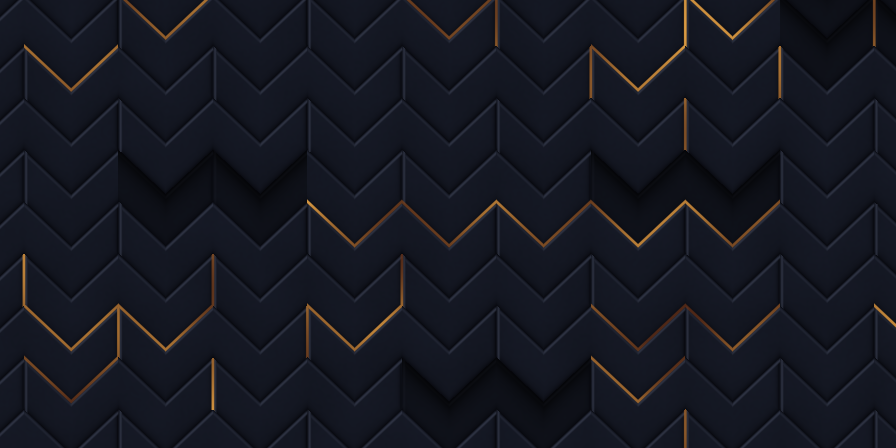
Write a Shadertoy shader that draws this pattern.

```glsl
// Dark bevelled chevron tiles in a brick layout with scattered gilded seams.

const vec2 PITCH = vec2(0.2109, 0.1159);   // peak spacing, row spacing
const vec2 FIRST_PEAK = vec2(0.0534, 0.898);
const float DEPTH = 0.099;                 // peak to valley
const float SEAM = 0.0030;                 // half width of a gilded seam

const vec3 FACE = vec3(0.083, 0.097, 0.143);
const vec3 BEVEL = vec3(0.20, 0.22, 0.285);
const vec3 GROOVE = vec3(0.025, 0.029, 0.05);
const vec3 COPPER = vec3(0.40, 0.19, 0.09);
const vec3 GOLD = vec3(0.92, 0.66, 0.28);

vec2 gradientAt(vec2 cell) {
    vec3 q = fract(vec3(cell.xyx) * vec3(0.1031, 0.1030, 0.0973));
    q += dot(q, q.yzx + 33.33);
    float angle = 6.2832 * fract((q.x + q.y) * q.z);
    return vec2(cos(angle), sin(angle));
}

float gradientNoise(vec2 p) {
    vec2 i = floor(p), f = fract(p);
    vec2 u = f * f * f * (f * (f * 6.0 - 15.0) + 10.0);
    vec2 e = vec2(1.0, 0.0);
    float low = mix(dot(gradientAt(i), f), dot(gradientAt(i + e), f - e), u.x);
    float high = mix(dot(gradientAt(i + e.yx), f - e.yx),
                     dot(gradientAt(i + 1.0), f - 1.0), u.x);
    return mix(low, high, u.y);
}

float stroke(float d, float halfWidth, float aa) {
    return 1.0 - smoothstep(halfWidth - aa, halfWidth + aa, abs(d));
}

// 1 where the integer axis.cell, wrapped to period, lies in [first, last]
float onLattice(vec2 cell, vec2 axis, float period, float first, float last) {
    float m = mod(dot(cell, axis) + 0.5, period);
    return step(first, m) * step(m, last + 1.0);
}

// Gilding of one V: sparse pairs of rows plus one long run
float gildedVee(vec2 cell) {
    float pairs = onLattice(cell, vec2(0, 1), 6.0, 5.0, 5.0)
                + onLattice(cell, vec2(0, 1), 6.0, 0.0, 0.0);
    float diagonal = pairs * onLattice(cell, vec2(1), 6.0, 0.0, 0.0);
    float scattered = onLattice(cell, vec2(6, 1), 18.0, 5.0, 5.0);
    float run = onLattice(cell, vec2(0, 1), 9.0, 3.0, 3.0)
              * onLattice(cell, vec2(1, 0), 12.0, 3.0, 7.0);
    return max(max(diagonal, scattered), run);
}

float gildedUpright(vec2 cell) {
    float rows = 1.0 - onLattice(cell, vec2(0, 1), 6.0, 2.0, 3.0);
    float rising = onLattice(cell, vec2(1), 10.0, 4.0, 8.0);
    float falling = onLattice(cell, vec2(1, -1), 10.0, 2.0, 4.0);
    return rows * rising * (1.0 - falling);
}

// Tiles are two peaks wide and shift by one peak per row
vec2 tileAt(float x, float row) {
    return vec2(floor((x + row) * 0.5), row);
}

float deepShadow(float x, float row) {
    float sunken = onLattice(tileAt(x, row), vec2(4, -1), 29.0, 14.0, 14.0);
    float belowRaised = onLattice(tileAt(x, row - 1.0), vec2(3, 2), 29.0, 5.0, 5.0);
    return max(sunken, belowRaised);
}

void mainImage(out vec4 fragColor, in vec2 fragCoord) {
    vec2 p = fragCoord / iResolution.y;
    float aa = 0.75 / iResolution.y;

    // Zigzag rows
    float x = (p.x - FIRST_PEAK.x) / PITCH.x;
    float phase = fract(x);
    float drop = DEPTH * (1.0 - abs(2.0 * phase - 1.0));
    float rows = (FIRST_PEAK.y - drop - p.y) / PITCH.y;
    float row = floor(rows);
    float slope = 2.0 * DEPTH / PITCH.x;
    float toNormal = PITCH.y * inversesqrt(1.0 + slope * slope);
    float below = fract(rows) * toNormal;
    float above = toNormal - below;

    // Upright joints on alternate peaks
    float peak = floor(x + 0.5);
    float side = (x - peak) * PITCH.x;
    float joint = 1.0 - mod(peak + row, 2.0);

    // Tile faces and recess shadows
    float grain = gradientNoise(p * 9.0) + 0.4 * gradientNoise(p * 90.0);
    vec3 color = FACE * (1.0 + 0.08 * grain - 0.12 * fract(rows));
    float shadow = deepShadow(x, row);
    color *= 1.0 - shadow * (0.22 + 0.7 * exp(-below / 0.022));

    // Dark grooves and lit bevels
    float groove = max(exp(-above / 0.006), exp(-below / 0.0025));
    float jointGroove = joint * exp(-abs(side + 0.002) / 0.004);
    color = mix(color, GROOVE, 0.85 * max(groove, jointGroove));
    float ascending = smoothstep(0.48, 0.52, phase);
    float rim = stroke(below - 0.0055, 0.0025, 0.0025) * mix(0.35, 0.8, ascending);
    float jointRim = joint * stroke(side - 0.005, 0.0025, 0.0025) * 0.7;
    color = mix(color, BEVEL, max(rim, jointRim) * (1.0 - 0.85 * shadow));

    // Gilded seams, drifting between copper and gold
    float seamRow = below < above ? row : row + 1.0;
    float vee = gildedVee(vec2(floor(x), seamRow)) * stroke(min(below, above), SEAM, aa);
    float upright = joint * gildedUpright(vec2(peak, row)) * stroke(side, SEAM, aa);
    float tone = clamp(0.45 + 1.1 * gradientNoise(p * 3.5 + 2.3), 0.0, 1.0);
    color = mix(color, mix(COPPER, GOLD, tone), max(vee, upright) * mix(0.75, 1.0, tone));

    fragColor = vec4(color, 1.0);
}
```
